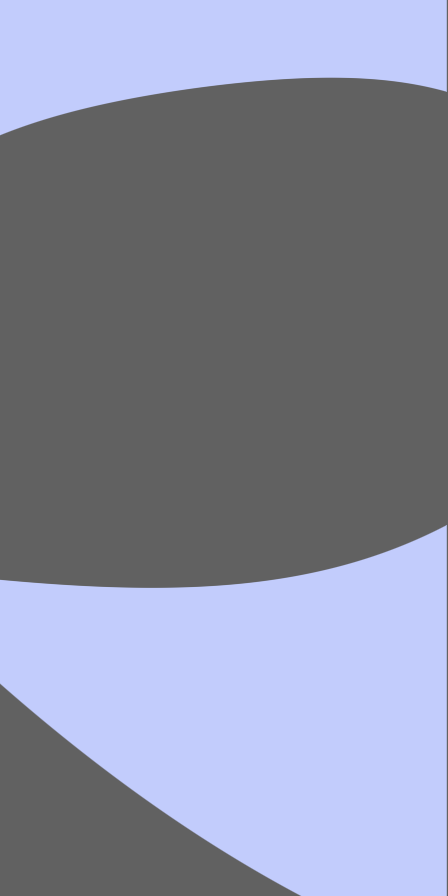
Give the GLSL for this background, as a Shadertoy shader.

```glsl
// Flat two-tone backdrop: a broad grey band and a grey lower-left corner on
// periwinkle. Each border is a polynomial height curve over the canvas width,
// and the signed height above it gives a smooth one-pixel edge.

// Coverage of the region where d is positive, softened over about one pixel.
float cover(float d) {
    float w = fwidth(d);
    return smoothstep(-0.6 * w, 0.6 * w, d);
}

// Cubic in Horner form, coefficients in rising order.
float cubic(vec4 k, float x) {
    return k.x + x * (k.y + x * (k.z + x * k.w));
}

void mainImage(out vec4 fragColor, in vec2 fragCoord) {
    vec2 uv = fragCoord / iResolution.xy;
    vec3 periwinkle = vec3(0.76, 0.80, 0.99);
    vec3 grey = vec3(0.38);

    // Border heights, each a left-hand height plus a curved rise
    float bandTop = 0.849 + uv.x * cubic(vec4(0.2027, -0.288, 0.3036, -0.1701), uv.x);
    float bandBottom = 0.3529 + uv.x * cubic(vec4(-0.0461, 0.0412, 0.0408, 0.0259), uv.x);
    float cornerTop = 0.237 + uv.x * (0.13 * uv.x - 0.44);

    // Band, corner and hairline along the right side
    float band = cover(bandTop - uv.y) * cover(uv.y - bandBottom);
    float corner = cover(cornerTop - uv.y);
    float hairline = cover(uv.x - 0.9972);

    float shade = max(max(band, corner), hairline);
    fragColor = vec4(mix(periwinkle, grey, shade), 1.0);
}
```
